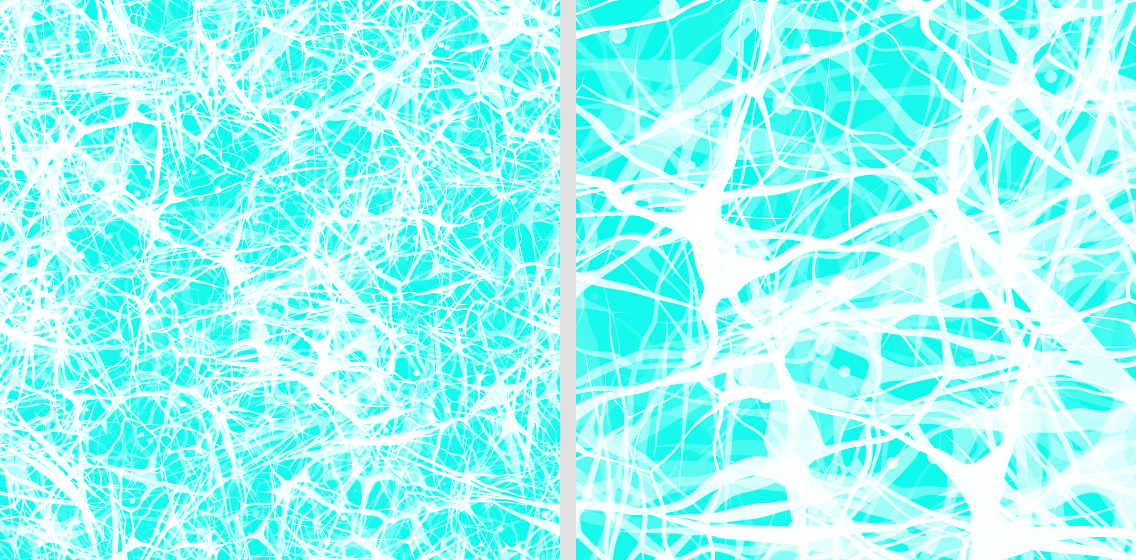
Left: the whole. Right: its middle third, enlarged.
A WebGL 2 fragment shader for this texture:

```glsl
#version 300 es
precision highp float;

uniform vec2 u_resolution;
out vec4 fragColor;

#define LAYERS 16
#define STROKES 4
#define WEB_SCALE 8.5
#define BUNDLE_SCALE 4.6
#define DOT_SCALE 26.0
#define WEB_WIDTH 0.015
#define JUNCTION_WIDTH 0.075
#define STROKE_WIDTH 0.019
#define BUNDLE_CHANCE 0.55
#define DEEP_CYAN vec3(0.03, 0.975, 0.923)
#define FOAM_WHITE vec3(1.0)

vec3 hash3(vec2 p) {
    vec3 q = fract(p.xyx * vec3(0.1031, 0.1030, 0.0973));
    q += dot(q, q.yxz + 33.33);
    return fract((q.xxy + q.yzz) * q.zyx);
}

// Smooth value noise, two independent channels
vec2 noise2(vec2 p) {
    vec2 i = floor(p), f = fract(p);
    f = f * f * (3.0 - 2.0 * f);
    vec2 low = mix(hash3(i).xy, hash3(i + vec2(1, 0)).xy, f.x);
    vec2 high = mix(hash3(i + vec2(0, 1)).xy, hash3(i + vec2(1, 1)).xy, f.x);
    return mix(low, high, f.y);
}

mat2 rotation(float a) {
    float c = cos(a), s = sin(a);
    return mat2(c, s, -s, c);
}

// Antialiased fill that fades out as the half width vanishes
float cover(float dist, float halfWidth, float px) {
    return clamp((halfWidth - dist) / px + 0.5, 0.0, 1.0)
         * clamp(2.0 * halfWidth / px, 0.0, 1.0);
}

// Cracked cell borders that swell into concave spikes at junctions
float web(vec2 p, float weight, float px) {
    vec2 cell = floor(p);
    vec3 near = vec3(9.0);
    for (int y = -1; y <= 1; y++)
    for (int x = -1; x <= 1; x++) {
        vec2 id = cell + vec2(x, y);
        float d = length(id + 0.1 + 0.8 * hash3(id).xy - p);
        if (d < near.x) near = vec3(d, near.xy);
        else if (d < near.y) near = vec3(near.x, d, near.y);
        else near.z = min(near.z, d);
    }
    vec2 border = (near.yz - near.x) * 0.65;
    vec2 vary = noise2(p * 1.3 + 7.0);
    float line = WEB_WIDTH * smoothstep(0.28, 0.75, vary.x);
    float swell = JUNCTION_WIDTH * smoothstep(0.4, 0.9, vary.y) * exp(-8.0 * border.y);
    return cover(border.x, (line + swell) * weight, px);
}

// Bundles of tapered, slightly bent fibres sharing a direction
float bundles(vec2 p, float weight, float px) {
    vec2 cell = floor(p);
    float fill = 0.0;
    for (int y = -1; y <= 1; y++)
    for (int x = -1; x <= 1; x++) {
        vec2 id = cell + vec2(x, y);
        vec3 group = hash3(id + 41.0);
        if (group.z > BUNDLE_CHANCE) continue;
        vec2 center = id + 0.2 + 0.6 * group.xy;
        float heading = 6.2832 * fract(group.z * 37.0);
        for (int j = 0; j < STROKES; j++) {
            vec3 h = hash3(id + 17.3 * float(j + 1));
            vec2 q = rotation(heading + 1.1 * (h.x - 0.5))
                   * (p - center - 0.3 * (h.yz - 0.5));
            q.y += 0.6 * (h.y - 0.5) * q.x * q.x;
            float taper = max(0.0, 1.0 - abs(q.x) / (0.25 + 0.55 * h.z));
            float halfWidth = STROKE_WIDTH * weight * taper * (0.4 + 1.2 * h.x * h.x);
            fill = max(fill, cover(abs(q.y), halfWidth, px));
        }
    }
    return fill;
}

// Sparse round droplets
float dots(vec2 p, float px) {
    vec3 h = hash3(floor(p) + 91.0);
    float radius = mix(0.06, 0.17, h.x) * step(0.965, h.z);
    return cover(length(fract(p) - 0.3 - 0.4 * h.xy), radius, px);
}

void main() {
    vec2 uv = gl_FragCoord.xy / u_resolution.y;
    float pixel = 1.0 / u_resolution.y;
    float clump = noise2(uv * 4.5 + 3.0).x;
    float foam = 0.0;

    // Wide faint layers first, crisp white ones on top
    for (int i = 0; i < LAYERS; i++) {
        float depth = float(i) / float(LAYERS - 1);
        vec2 shift = 60.0 + 40.0 * hash3(vec2(i, 5)).xy;
        vec2 p = rotation(2.4 * float(i)) * uv + shift;
        vec2 warp = 0.026 * (noise2(p * 13.0) - 0.5) + 0.009 * (noise2(p * 47.0) - 0.5);

        float density = smoothstep(0.15, 0.85, mix(clump, noise2(p * 4.0).y, 0.6));
        float weight = mix(0.35, 1.7, density) * mix(2.2, 1.0, sqrt(depth));
        float size = mix(0.75, 1.3, fract(float(i) * 0.618));
        float webScale = WEB_SCALE * size, bundleScale = BUNDLE_SCALE * size;

        float fill = web((p + warp) * webScale, weight, pixel * webScale);
        fill = max(fill, bundles((p + 0.35 * warp) * bundleScale, weight, pixel * bundleScale));
        fill = max(fill, dots(p * DOT_SCALE, pixel * DOT_SCALE));
        foam = mix(foam, 1.0, fill * mix(0.08, 0.97, pow(depth, 0.8)));
    }

    // Soft tonal drift in the open water
    float drift = 0.08 * noise2(uv * 7.0 + 20.0).y;
    fragColor = vec4(mix(DEEP_CYAN, FOAM_WHITE, max(foam, drift)), 1.0);
}
```
